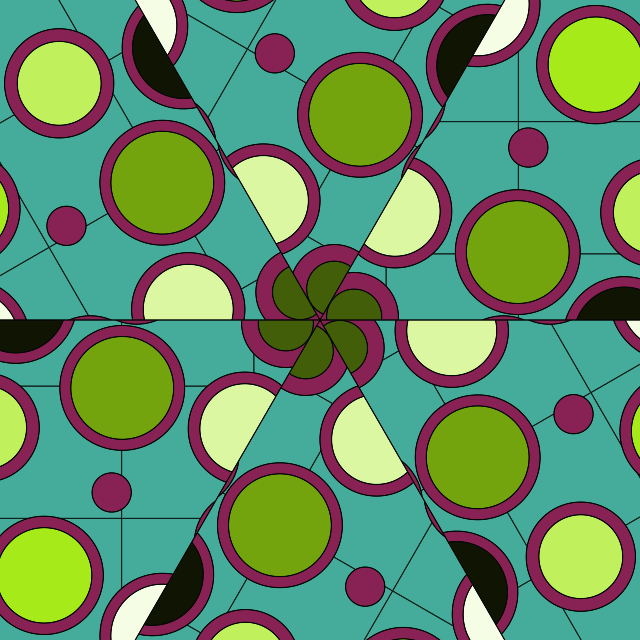
A three.js fragment shader for this pattern:

```glsl
// Six-fold pinwheel of ringed green discs over a thin teal grid.
varying vec2 vUv;

const float SECTOR = 1.04719755;   // sixty degrees
const float CELL = 0.2066;         // grid spacing
const vec3 TEAL = vec3(0.27, 0.67, 0.605);
const vec3 PLUM = vec3(0.535, 0.13, 0.33);
const vec3 INK = vec3(0.02, 0.03, 0.02);

// Coverage of a thin line at distance d
float stroke(float d) {
  return 1.0 - smoothstep(0.0003, 0.0017, abs(d));
}

// Coverage of the inside of a signed distance
float inside(float d) {
  return 1.0 - smoothstep(-0.0008, 0.0008, d);
}

mat2 rotation(float angle) {
  float c = cos(angle), s = sin(angle);
  return mat2(c, s, -s, c);
}

// Leaf green of a chosen lightness
vec3 leaf(float lightness) {
  float chroma = 0.84 * (1.0 - abs(2.0 * lightness - 1.0));
  return lightness + chroma * vec3(0.17, 0.5, -0.5);
}

// Outlined plum disc with an outlined green core
vec3 disc(vec3 base, vec2 p, vec2 center, float outer, float core, float lightness) {
  float d = length(p - center);
  vec3 color = mix(base, PLUM, inside(d - outer));
  color = mix(color, INK, stroke(d - outer));
  if (core > 0.0) {
    color = mix(color, leaf(lightness), inside(d - core));
    color = mix(color, INK, stroke(d - core));
  }
  return color;
}

// Distance to the nearest grid line
float gridDistance(vec2 p) {
  vec2 d = abs(fract(p / CELL) - 0.5) * CELL;
  return min(d.x, d.y);
}

// Turn every sector onto the first one
vec2 foldSectors(vec2 p) {
  float index = floor(atan(p.y, p.x) / SECTOR);
  return rotation(-index * SECTOR) * p;
}

// Distance to the two straight sides of the sector
float seamDistance(vec2 p) {
  vec2 sideNormal = vec2(sin(SECTOR), -cos(SECTOR));
  return min(abs(p.y), abs(dot(p, sideNormal)));
}

void main() {
  vec2 p = foldSectors(vUv - 0.5);
  vec3 color = mix(TEAL, INK, 0.85 * stroke(gridDistance(p)));

  // Slivers that peek over the seams
  color = disc(color, p, vec2(0.2865, -0.0781), 0.0846, 0.0, 0.0);
  color = disc(color, p, vec2(0.1120, 0.3500), 0.0846, 0.0, 0.0);

  // Discs from the hub outwards
  color = disc(color, p, vec2(0.0534, 0.0052), 0.0690, 0.0430, 0.20);
  color = disc(color, p, vec2(0.1174, 0.1699), 0.0885, 0.0703, 0.80);
  color = disc(color, p, vec2(0.3090, 0.1061), 0.0975, 0.0803, 0.35);
  color = disc(color, p, vec2(0.3255, 0.2695), 0.0306, 0.0, 0.0);
  color = disc(color, p, vec2(0.4753, -0.0280), 0.0957, 0.0794, 0.045);
  color = disc(color, p, vec2(0.4310, 0.3990), 0.0924, 0.0745, 0.51);
  color = disc(color, p, vec2(0.5240, 0.1680), 0.0853, 0.0655, 0.655);
  color = disc(color, p, vec2(0.2461, 0.4935), 0.0977, 0.0807, 0.945);

  color = mix(color, INK, stroke(seamDistance(p)));
  gl_FragColor = vec4(color, 1.0);
}
```
